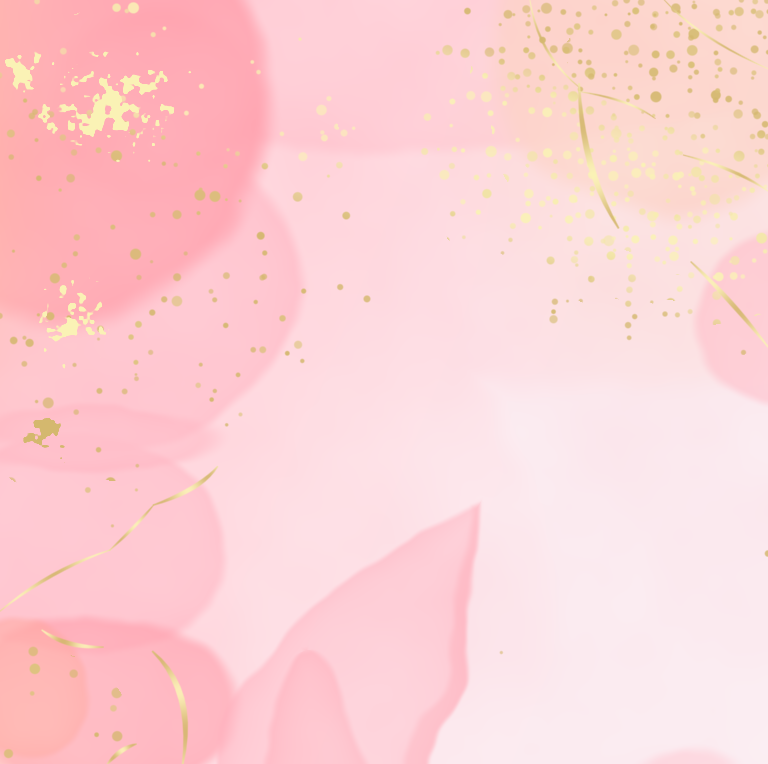
Reproduce this background procedurally as a Shadertoy shader.

```glsl
// Blush alcohol-ink background: translucent warped washes with darker rims,
// a folded petal, and gold foil veins, dots and splatters.
// Washes are ellipse distances bent by fbm; dots are hashed grid cells.

const vec3 BLUSH = vec3(1, .85, .875);
const vec3 PALE = vec3(.985, .92, .94);
const vec3 PINK = vec3(1, .775, .815);
const vec3 ROSE = vec3(1, .665, .71);
const vec3 PEACH = vec3(1, .73, .68);
const vec3 APRICOT = vec3(.99, .83, .785);
const vec3 GOLD = vec3(.83, .72, .43);
const vec3 CREAM = vec3(.98, .95, .71);
const float WARP = .045;       // bending of wash edges
const float RIM_WIDTH = .022;  // width of the pigment line

vec3 col;  // paint laid so far

float hash(vec2 p) {
    vec3 q = fract(p.xyx * vec3(.1031, .103, .0973));
    q += dot(q, q.yzx + 33.3);
    return fract((q.x + q.y) * q.z);
}

float noise(vec2 p) {
    vec2 i = floor(p), f = fract(p);
    f = f * f * (3. - 2. * f);
    return mix(mix(hash(i), hash(i + vec2(1, 0)), f.x),
               mix(hash(i + vec2(0, 1)), hash(i + 1.), f.x), f.y);
}

float fbm(vec2 p) {
    float sum = 0., amp = .5;
    for (int i = 0; i < 4; i++, amp *= .5) {
        sum += amp * noise(p);
        p = p * 2.03 + 7.1;
    }
    return sum;
}

// Distance from a centre, in units of the radii
float reach(vec2 p, vec4 oval) { return length((p - oval.xy) / oval.zw); }

// Tint where d < 0, with pigment gathered at the edge
void wash(float d, vec3 tint, float opacity, float soft, float rim) {
    float fill = 1. - smoothstep(-soft, soft, d);
    col = mix(col, tint, fill * opacity);
    col -= vec3(0, 1, .85) * rim * fill * exp(min(d, 0.) / RIM_WIDTH);
}

void blot(vec2 p, vec4 oval, vec3 tint, float opacity, float soft, float rim) {
    wash((reach(p, oval) - 1.) * min(oval.z, oval.w), tint, opacity, soft, rim);
}

// Tapered foil stroke along a quadratic curve
void vein(vec2 p, vec4 ab, vec2 c, float width) {
    float d = 1., along = 0., px = 1. / iResolution.y;
    vec2 a = ab.xy, b = ab.zw, start = a;
    for (int i = 1; i <= 10; i++) {
        float t = float(i) / 10.;
        vec2 end = mix(mix(a, b, t), mix(b, c, t), t), seg = end - start;
        float h = clamp(dot(p - start, seg) / dot(seg, seg), 0., 1.);
        float s = t - .1 + .1 * h;
        float e = length(p - start - seg * h) - width * (.3 + .7 * sin(3.14 * s));
        if (e < d) { d = e; along = s; }
        start = end;
    }
    vec3 foil = mix(GOLD, CREAM, .5 + .5 * sin(along * 9. + a.x * 20.));
    col = mix(col, foil, .9 - .9 * smoothstep(-px, px, d));
}

void dots(vec2 p, float cells, float density, float cream) {
    vec2 id = floor(p * cells);
    vec2 jitter = .3 + .4 * vec2(hash(id + 3.7), hash(id + 51.3));
    float radius = mix(.1, .27, hash(id + 17.9)), px = cells / iResolution.y;
    float d = length(fract(p * cells) - jitter) - radius;
    float mask = (1. - smoothstep(-px, px, d)) * step(hash(id + 91.1), density);
    float tone = clamp(cream + .5 * hash(id + 29.) - .25, 0., 1.);
    col = mix(col, mix(GOLD, CREAM, tone), mask * mix(.6, .95, hash(id + 8.)));
}

void splatter(vec2 p, vec4 oval, vec3 tint) {
    float fleck = noise(p * 85.) * .6 + noise(p * 190.) * .4;
    col = mix(col, tint, smoothstep(.36, .42, fleck - .3 * reach(p, oval)));
}

void mainImage(out vec4 fragColor, in vec2 fragCoord) {
    vec2 p = fragCoord / iResolution.xy;
    vec2 q = p + WARP * (vec2(fbm(p * 6.), fbm(p * 6. + 40.)) - .47);

    // Paper and broad washes
    col = mix(BLUSH, PALE, smoothstep(.25, 1., p.x + .4 * (.5 - p.y)));
    wash(.8 - q.y + .1 * max(q.x - .55, 0.), PINK, .65 - .35 * p.x, .012, .015);
    blot(q, vec4(.88, .93, .24, .21), APRICOT, .75, .02, .01);
    blot(q, vec4(.9, .8, .28, .3), APRICOT, .3, .1, 0.);
    wash(max(.8 - .33 * q.y - q.x, q.y - .5), PALE, .85, .025, 0.);
    blot(q, vec4(1.04, .58, .135, .115), PINK, .6, .008, .02);
    blot(q, vec4(.12, .62, .265, .21), PINK, .9, .008, .02);
    blot(q, vec4(.08, .88, .27, .295), ROSE, .9, .018, .03);
    blot(q, vec4(.2, .87, .13, .12), ROSE, .35, .02, .015);
    blot(q, vec4(.1, .29, .2, .145), PINK, .75, .006, .03);
    blot(q, vec4(.13, .43, .155, .045), PINK, .6, .006, .04);
    blot(q, vec4(.13, .08, .18, .11), ROSE, .6, .008, .03);
    blot(q, vec4(.03, .1, .085, .085), PEACH, .5, .006, .04);
    blot(q, vec4(.89, 0, .05, .025), PINK, .5, .008, 0.);

    // Folded petal: parabolic left edge, leaning right edge
    float left = .28 + 3. * q.y * q.y, right = .56 + .055 * smoothstep(0., .13, q.y);
    float petal = max((left - q.x) / (1. + 5. * q.y), q.x - right);
    wash(petal, PINK, .6, .004, .045);
    wash(max(petal, right - .028 - q.x + .06 * q.y), ROSE, .35, .006, 0.);
    float drop = .15 - q.y;
    float fold = abs(q.x - .4 - .1 * drop) - .18 * sqrt(max(drop, 0.));
    wash(max(fold, -drop), ROSE, .3, .007, .035);

    // Warm left border and mottled pigment
    col = mix(col, PEACH, .6 * exp(-p.x * 13.) * smoothstep(.05, .45, abs(p.y - .3)));
    col += vec3(0, .06, .05) * (fbm(p * 5. + 20.) - .47);

    // Gold dots: dense upper right drift, sparse strays on the left
    float drift = 1. - smoothstep(.35, 1., reach(p, vec4(.91, .86, .43, .35)));
    float stray = .13 - .13 * smoothstep(.7, 1., reach(p, vec4(.18, .7, .34, .4)));
    float corner = .4 - .4 * smoothstep(.05, .18, length(p - vec2(.06, .03)));
    float cream = 1. - smoothstep(.06, .17, abs(p.y - 1.01 + .33 * p.x));
    dots(p, 37., .75 * drift + stray + corner, cream);
    dots(p + .37, 61., .4 * drift + .6 * stray, cream);

    // Foil splatters and veins
    splatter(p, vec4(.137, .868, .075, .05), CREAM);
    splatter(p, vec4(.094, .578, .035, .04), CREAM);
    splatter(p, vec4(.06, .433, .03, .025), GOLD);
    splatter(p, vec4(.027, .91, .025, .025), CREAM);
    vein(p, vec4(.69, 1, .7, .93), vec2(.755, .885), .0016);
    vein(p, vec4(.754, .89, .757, .78), vec2(.805, .702), .004);
    vein(p, vec4(.755, .88, .82, .87), vec2(.853, .845), .0015);
    vein(p, vec4(.865, 1, .91, .95), vec2(1, .91), .0014);
    vein(p, vec4(.9, .657, .95, .61), vec2(1, .546), .003);
    vein(p, vec4(.89, .797, .957, .78), vec2(1, .75), .002);
    vein(p, vec4(0, .2, .065, .254), vec2(.143, .28), .0022);
    vein(p, vec4(.143, .28, .176, .31), vec2(.2, .339), .002);
    vein(p, vec4(.2, .339, .26, .359), vec2(.283, .389), .003);
    vein(p, vec4(.055, .175, .085, .152), vec2(.134, .153), .003);
    vein(p, vec4(.199, .147, .254, .097), vec2(.238, 0), .004);
    vein(p, vec4(.14, 0, .156, .02), vec2(.177, .026), .003);
    fragColor = vec4(clamp(col, 0., 1.), 1);
}
```
